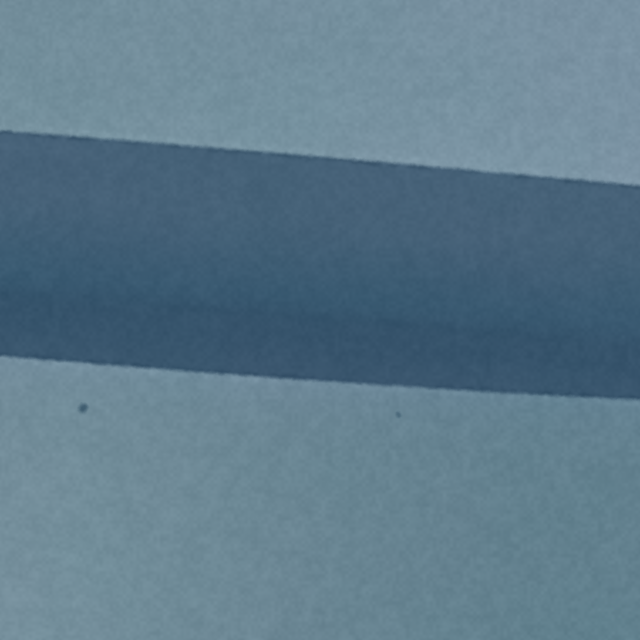
Write a Shadertoy shader that draws this texture.

```glsl
#define GRAIN_SCALE 190.0
#define GRAIN_AMOUNT 0.030
#define MOTTLE_AMOUNT 0.024
#define EDGE_ROUGHNESS 0.0040
#define EDGE_SOFTNESS 0.0046
#define RIM_LIGHT 0.030
#define RIM_SHADE 0.050
#define CREASE_DEPTH 0.014

float hash(vec2 p) {
    vec3 q = fract(vec3(p.xyx) * 0.1031);
    q += dot(q, q.yzx + 33.33);
    return fract((q.x + q.y) * q.z);
}

float valueNoise(vec2 p) {
    vec2 cell = floor(p), f = fract(p);
    f = f * f * (3.0 - 2.0 * f);
    float low = mix(hash(cell), hash(cell + vec2(1, 0)), f.x);
    float high = mix(hash(cell + vec2(0, 1)), hash(cell + vec2(1, 1)), f.x);
    return mix(low, high, f.y);
}

// Signed layered noise, centred on zero
float fbm(vec2 p) {
    float sum = 0.0, amplitude = 0.5;
    for (int i = 0; i < 4; i++) {
        sum += amplitude * (valueNoise(p) - 0.5);
        p = mat2(0.8, 0.6, -0.6, 0.8) * p * 2.03 + 17.3;
        amplitude *= 0.5;
    }
    return sum;
}

// Soft bump around zero
float bump(float d, float width) {
    return exp(-d * d / (width * width));
}

float speck(vec2 uv, vec2 centre, float radius) {
    vec2 d = uv - centre;
    d += 0.005 * vec2(fbm(uv * 120.0), fbm(uv * 120.0 + 40.0));
    return 1.0 - smoothstep(0.2 * radius, 1.6 * radius, length(d));
}

vec3 upperWall(vec2 uv, float above) {
    vec3 colour = mix(vec3(0.442, 0.550, 0.600), vec3(0.472, 0.570, 0.632), uv.x);
    return colour + 0.018 * exp(-max(above, 0.0) / 0.08);
}

vec3 lowerWall(vec2 uv, float below) {
    vec3 colour = mix(vec3(0.438, 0.543, 0.592), vec3(0.382, 0.502, 0.555),
                      smoothstep(0.0, 1.0, uv.x));
    colour += vec3(0.010, 0.008, 0.022) * exp(-max(below, 0.0) / 0.05);
    colour += 0.018 * bump(length(uv - vec2(0.05, 0.08)), 0.25);
    return colour;
}

// Shaded strip: a face fading into a crease, then a darker underside
vec3 shadedBand(vec2 uv, float aboveCrease) {
    vec3 face = mix(vec3(0.220, 0.348, 0.440), vec3(0.275, 0.383, 0.470),
                    smoothstep(0.0, 0.17, aboveCrease));
    vec3 underside = vec3(0.212, 0.327, 0.420);
    underside += vec3(0.022, 0.018, 0.016) * smoothstep(0.03, 0.11, -aboveCrease);
    vec3 colour = mix(underside, face, smoothstep(-0.020, 0.040, aboveCrease));
    float streak = clamp(0.5 + 2.2 * fbm(vec2(uv.x * 9.0, 3.0)), 0.0, 1.2);
    return colour - CREASE_DEPTH * streak * bump(aboveCrease, 0.008);
}

void mainImage(out vec4 fragColor, in vec2 fragCoord) {
    vec2 uv = fragCoord / iResolution.xy;
    float x = uv.x;

    // Signed heights above the three sloping lines
    float roughness = EDGE_ROUGHNESS * fbm(uv * 130.0);
    float top = uv.y - (0.796 - 0.086 * x + 0.008 * x * (1.0 - x)) + roughness;
    float bottom = uv.y - (0.444 - 0.069 * x - 0.018 * x * (1.0 - x)) + roughness;
    float crease = uv.y - (0.541 - 0.076 * x) + 2.0 * roughness;

    float softness = max(EDGE_SOFTNESS, 0.8 / iResolution.y);
    float upperMask = smoothstep(-softness, softness, top);
    float lowerMask = 1.0 - smoothstep(-softness, softness, bottom);
    float wallMask = max(upperMask, lowerMask);

    vec3 colour = shadedBand(uv, crease);
    colour = mix(colour, upperWall(uv, top), upperMask);
    colour = mix(colour, lowerWall(uv, -bottom), lowerMask);

    // Broken light and dark rims along both edges
    float glint = clamp(0.45 + 2.2 * fbm(uv * 90.0 + 9.0), 0.0, 1.0);
    float shade = clamp(0.55 + 2.2 * fbm(uv * 70.0 + 53.0), 0.0, 1.0);
    colour += RIM_LIGHT * glint * (bump(top - 0.007, 0.005) + 0.9 * bump(bottom + 0.006, 0.005));
    colour -= RIM_SHADE * shade * (bump(top + 0.003, 0.004) + 0.8 * bump(bottom - 0.003, 0.004));

    // Chips in the lower wall
    float chips = 0.20 * speck(uv, vec2(0.130, 0.362), 0.0070);
    chips += 0.11 * speck(uv, vec2(0.622, 0.352), 0.0048);
    colour -= chips * vec3(1.0, 0.95, 0.85);

    // Cloudy tint drift and plaster grain
    float surface = mix(0.75, 1.0, wallMask);
    float tint = fbm(uv * 7.0 + 5.0);
    colour += MOTTLE_AMOUNT * surface * (0.8 * fbm(uv * 30.0) + tint * vec3(0.8, 0.1, 0.4));
    float grain = valueNoise(uv * GRAIN_SCALE) + valueNoise(uv * GRAIN_SCALE * 0.47 + 31.0) - 1.0;
    colour += GRAIN_AMOUNT * surface * grain * 0.8;

    fragColor = vec4(clamp(colour, 0.0, 1.0), 1.0);
}
```
